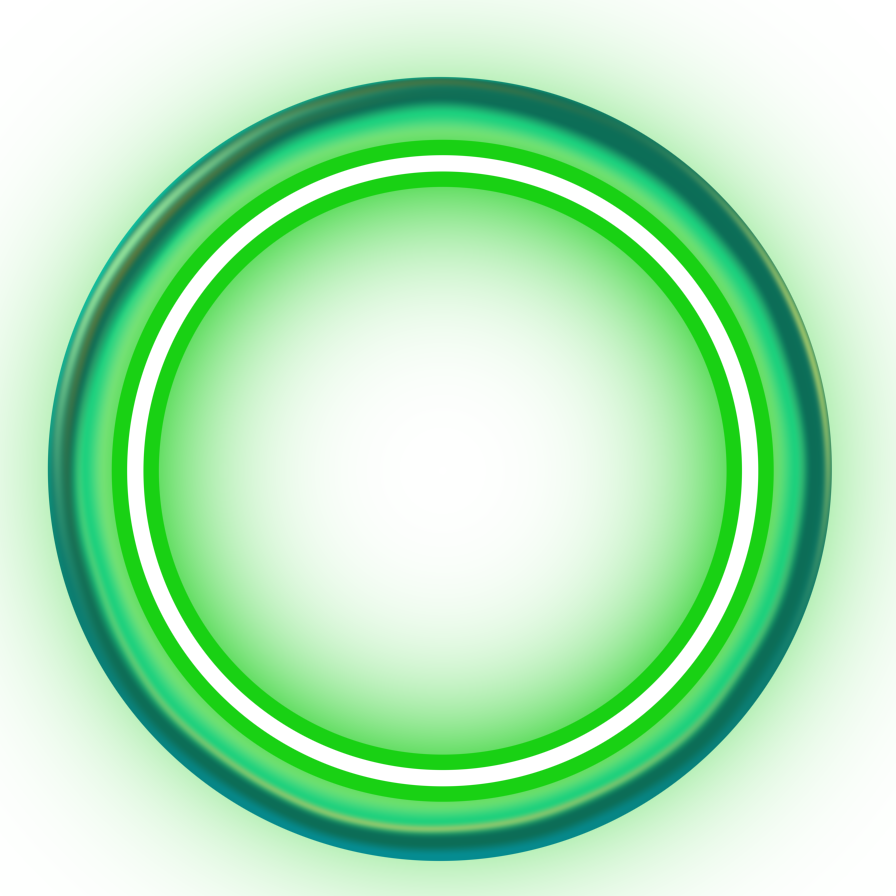
This background is drawn by a WebGL 1 fragment shader. Its source:

```glsl
precision highp float;
// A white neon circle inside a green band, glowing softly on white, framed by
// a glossy teal glass ring. Distances to two circles give the bands and glow;
// angular lobes and gradient noise vary the reflections along the glass.

#define NEON_CENTER vec2(0.4941, 0.4746)
#define NEON_RADIUS 0.3431
#define TUBE_HALF 0.0091
#define BAND_HALF 0.0263
#define GLOW_STRENGTH 0.72
#define GLOW_REACH 0.095
#define GLASS_CENTER vec2(0.4909, 0.4766)
#define GLASS_OUTER 0.4375
#define GLASS_WIDTH 0.0680
#define WOBBLE 0.07

uniform vec2 u_resolution;

const vec3 NEON_GREEN = vec3(0.10, 0.82, 0.08);
const vec3 GLOW_GREEN = vec3(0.16, 0.82, 0.16);
const vec3 EMERALD = vec3(0.03, 0.80, 0.48);
const vec3 DEEP_TEAL = vec3(0.04, 0.40, 0.33);
const vec3 SEA_BLUE = vec3(0.02, 0.55, 0.57);
const vec3 RIM_CYAN = vec3(0.05, 0.78, 0.65);
const vec3 PALE_GREEN = vec3(0.60, 0.91, 0.62);
const vec3 PALE_GOLD = vec3(0.66, 0.80, 0.42);
const vec3 BRONZE = vec3(0.38, 0.45, 0.20);

vec2 hashGradient(vec2 cell) {
  float h = fract(sin(dot(cell, vec2(127.1, 311.7))) * 43758.5);
  return vec2(cos(6.2832 * h), sin(6.2832 * h));
}

float gradientNoise(vec2 p) {
  vec2 i = floor(p), f = fract(p);
  vec2 u = f * f * f * (f * (f * 6.0 - 15.0) + 10.0);
  vec2 e = vec2(0.0, 1.0);
  float low = mix(dot(hashGradient(i), f),
                  dot(hashGradient(i + e.yx), f - e.yx), u.x);
  float high = mix(dot(hashGradient(i + e.xy), f - e.xy),
                   dot(hashGradient(i + e.yy), f - e.yy), u.x);
  return mix(low, high, u.y);
}

// Smooth bump around a direction given in degrees
float lobe(float angle, float degrees, float sharpness) {
  return exp(sharpness * (cos(angle - radians(degrees)) - 1.0));
}

// Soft streak across the glass
float streak(float t, float middle, float width) {
  float x = (t - middle) / width;
  return exp(-x * x);
}

// Glass tint; t runs from 0 at the inner side to 1 at the rim
vec3 glassColor(vec3 base, float t, float angle, vec2 p) {
  float upperLeft = lobe(angle, 145.0, 6.0);
  float right = lobe(angle, 18.0, 9.0);
  float upperRight = lobe(angle, 55.0, 4.0);
  float bottom = lobe(angle, -95.0, 1.6);
  float left = lobe(angle, 190.0, 9.0);
  float s = t + WOBBLE * gradientNoise(p * 7.0) * smoothstep(0.0, 0.4, t);

  // Body: green to emerald to a dark band whose place drifts with angle
  vec3 color = mix(base, EMERALD, 0.85 * smoothstep(0.05, 0.40, s));
  float darkAt = 0.70 - 0.14 * upperLeft + 0.08 * left - 0.05 * upperRight;
  float dark = smoothstep(darkAt - 0.30, darkAt - 0.02, s);
  color = mix(color, DEEP_TEAL, 0.93 * dark);

  // Lower half: blue rim and a pale line inside the dark band
  color = mix(color, SEA_BLUE, bottom * smoothstep(0.74, 0.95, s));
  color = mix(color, PALE_GOLD, 0.75 * bottom * streak(s, 0.49, 0.07));

  // Upper left: bronze line, pale reflection and cyan rim
  color = mix(color, BRONZE, 0.75 * upperLeft * streak(s, 0.69, 0.08));
  color = mix(color, PALE_GREEN, 0.90 * upperLeft * streak(s, 0.85, 0.10));
  color = mix(color, RIM_CYAN, 0.85 * upperLeft * smoothstep(0.90, 0.99, t));

  // Right and top: golden rim and a thin bronze sheen
  color = mix(color, PALE_GOLD, 0.85 * right * streak(t, 0.94, 0.07));
  float top = lobe(angle, 95.0, 9.0);
  color = mix(color, BRONZE, 0.50 * top * streak(s, 0.89, 0.07));
  return mix(color, RIM_CYAN, 0.45 * top * smoothstep(0.95, 1.0, t));
}

void main() {
  float scale = min(u_resolution.x, u_resolution.y);
  vec2 p = (gl_FragCoord.xy - 0.5 * u_resolution) / scale + 0.5;
  float soft = 0.75 / scale;

  // Glow fades both ways from the green band
  float ringDist = abs(length(p - NEON_CENTER) - NEON_RADIUS);
  float d = max(ringDist - BAND_HALF, 0.0);
  float glow = GLOW_STRENGTH * exp(-d / GLOW_REACH - d * d / 0.04);
  vec3 color = mix(vec3(1.0), GLOW_GREEN, glow);

  // Glass frame
  vec2 q = p - GLASS_CENTER;
  float radius = length(q);
  float t = (radius - GLASS_OUTER + GLASS_WIDTH) / GLASS_WIDTH;
  float inside = 1.0 - smoothstep(-soft, soft, radius - GLASS_OUTER);
  float frame = inside * step(0.0, t);
  vec3 glass = glassColor(color, t, atan(q.y, q.x), p);
  color = mix(color, glass, frame);

  // Neon band and white tube
  float band = 1.0 - smoothstep(-soft, soft, ringDist - BAND_HALF);
  float tube = 1.0 - smoothstep(-soft, soft, ringDist - TUBE_HALF);
  color = mix(color, NEON_GREEN, band);
  color = mix(color, vec3(1.0), tube);
  gl_FragColor = vec4(color, 1.0);
}
```
